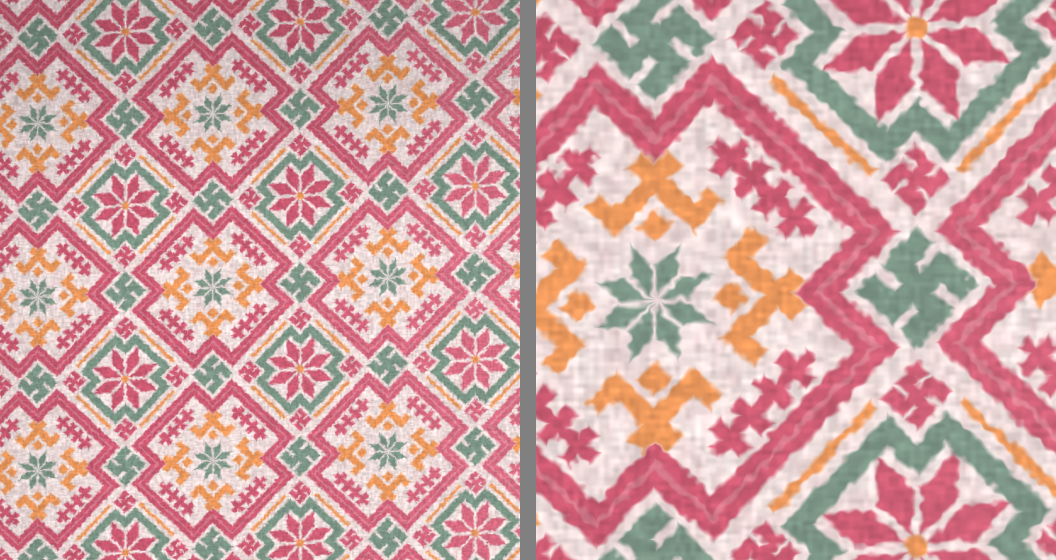
Left: the whole. Right: its middle third, enlarged.
Write a Shadertoy shader that draws this pattern.

```glsl
// Woven lattice of notched diamond medallions alternating with eight-petal star tiles.
// Each motif is a distance field in a slightly skewed square cell; small pinwheel
// diamonds fill the joints, and hash noise gives thread texture and uneven dye.

#define CELL vec2(0.3125, 0.3100)   // repeat size, in canvas heights
#define CENTER vec2(0.3800, 0.4870) // centre of one medallion
#define SKEW 0.056                  // rise of the rows per repeat
#define SOFT 0.0045                 // edge softness, in repeats
#define WOBBLE 0.012                // raggedness of woven edges
#define GRAIN 0.13                  // thread contrast
#define CLOTH vec3(0.920, 0.872, 0.862)
#define ROSE vec3(0.745, 0.310, 0.400)
#define ROSE_FADED vec3(0.830, 0.430, 0.510)
#define GREEN vec3(0.470, 0.565, 0.505)
#define ORANGE vec3(0.890, 0.575, 0.350)

float hash(vec2 p) {
    vec3 q = fract(vec3(p.xyx) * 0.1031);
    q += dot(q, q.yzx + 33.33);
    return fract((q.x + q.y) * q.z);
}

float noise(vec2 p) {
    vec2 i = floor(p), f = fract(p);
    f = f * f * (3.0 - 2.0 * f);
    return mix(mix(hash(i), hash(i + vec2(1, 0)), f.x),
               mix(hash(i + vec2(0, 1)), hash(i + vec2(1, 1)), f.x), f.y);
}

float diamond(vec2 p, float r) { return (abs(p.x) + abs(p.y) - r) * 0.7071; }

float box(vec2 p, vec2 b) {
    vec2 d = abs(p) - b;
    return max(d.x, d.y);
}

// Diamond whose four corners are cut by smaller diamonds
float notchedDiamond(vec2 p, float r, float notchAt, float notchR) {
    p = abs(p);
    p = vec2(min(p.x, p.y), max(p.x, p.y));
    return max(diamond(p, r), -diamond(p - vec2(0, notchAt), notchR));
}

// Band of given width just inside the edge of a shape
float band(float d, float width) { return max(d, -d - width); }

// Eight parallelogram petals around a centre
float petals(vec2 p, float size) {
    p = abs(p) / size;
    p = vec2(min(p.x, p.y), max(p.x, p.y));
    float slant = (p.y - p.x - 0.31) * 0.7071;
    return max(abs(p.x - 0.225) - 0.18, abs(slant) - 0.175) * size;
}

// Diamond with four offset slits
float pinwheel(vec2 p, float r) {
    vec2 q = vec2(p.x + p.y, p.x - p.y) / r;
    float d = box(q, vec2(1.0));
    for (int i = 0; i < 4; i++) {
        d = max(d, -box(q - vec2(0.30, 0.80), vec2(0.11, 0.46)));
        q = vec2(-q.y, q.x);
    }
    return d * r * 0.7071;
}

// Broken diamond frame with crossed tips, side stubs and four small lozenges
float hookedFrame(vec2 a, vec2 uw) {
    float d = box(uw - vec2(0.165, 0.105), vec2(0.020, 0.068));
    d = min(d, box(uw - vec2(0.185, 0.168), vec2(0.036, 0.020)));
    d = min(d, box(uw - vec2(0.190, 0.058), vec2(0.034, 0.019)));
    vec2 lozenge = vec2(min(a.x, a.y), max(a.x, a.y) - 0.147);
    return min(d, diamond(lozenge, 0.032));
}

// Spine with evenly spaced cross teeth
float comb(vec2 uw) {
    vec2 q = uw - vec2(0.292, 0.0);
    float tooth = (fract(q.y / 0.058) - 0.5) * 0.058;
    float teeth = max(box(vec2(q.x, tooth), vec2(0.040, 0.015)), q.y - 0.116);
    return min(teeth, box(q, vec2(0.013, 0.128)));
}

void mainImage(out vec4 fragColor, in vec2 fragCoord) {
    vec2 uv = fragCoord / iResolution.y;
    vec2 g = (uv - CENTER) / CELL;
    g.y -= SKEW * g.x;
    g += WOBBLE * (vec2(noise(uv * 230.0), noise(uv * 230.0 + 71.0)) - 0.5);

    vec2 m = g - round(g);        // from the medallion centre
    vec2 s = fract(g) - 0.5;      // from the star centre
    vec2 a = abs(m), b = abs(s);
    vec2 joint = a.x > a.y ? vec2(s.x, m.y) : vec2(m.x, s.y);
    vec2 uw = vec2(a.x + a.y, abs(a.y - a.x)) * 0.7071;
    vec2 corner = b.x > b.y ? vec2(b.x - 0.292, s.y) : vec2(s.x, b.y - 0.292);

    // Distance to each dye colour
    float edge = notchedDiamond(m, 0.575, 0.5, 0.145);
    float border = band(edge, 0.061);
    float rose = min(min(border, comb(uw)), min(petals(s, 0.19), pinwheel(corner, 0.066)));
    float tile = notchedDiamond(s, 0.315, 0.292, 0.092);
    float green = min(min(band(tile, 0.043), petals(m, 0.112)), pinwheel(joint, 0.115));
    float piping = max(abs(diamond(s, 0.362)) - 0.009, -diamond(corner, 0.100));
    float orange = min(min(hookedFrame(a, uw), piping), length(s) - 0.021);

    // Dye: rose fades to the right, its borders carry pale stitching
    float aa = SOFT + 0.7 / (iResolution.y * CELL.y);
    float fade = smoothstep(0.45, 0.95, uv.x + 0.25 * (noise(uv * 4.0) - 0.5));
    vec3 roseDye = mix(ROSE, ROSE_FADED, 0.25 + 0.6 * fade);
    float stitch = smoothstep(0.010, 0.002, abs(edge + 0.030)) * step(border, 0.0);
    roseDye = mix(roseDye, CLOTH, stitch * 0.22);
    vec3 color = mix(CLOTH, vec3(0.84, 0.71, 0.72), 0.45 * noise(uv * vec2(170, 95)));
    color = mix(color, roseDye, smoothstep(aa, -aa, rose));
    color = mix(color, GREEN, smoothstep(aa, -aa, green));
    color = mix(color, ORANGE, smoothstep(aa, -aa, orange));

    // Thread grain and softer light toward the top
    float grain = noise(uv * vec2(330, 150)) + noise(uv * vec2(140, 380)) - 1.0;
    float light = 1.04 - 0.13 * smoothstep(0.55, 1.0, uv.y) - 0.04 * smoothstep(0.25, 0.0, uv.x);
    color *= light * (1.0 + GRAIN * grain);
    fragColor = vec4(clamp(color, 0.0, 1.0), 1.0);
}
```
